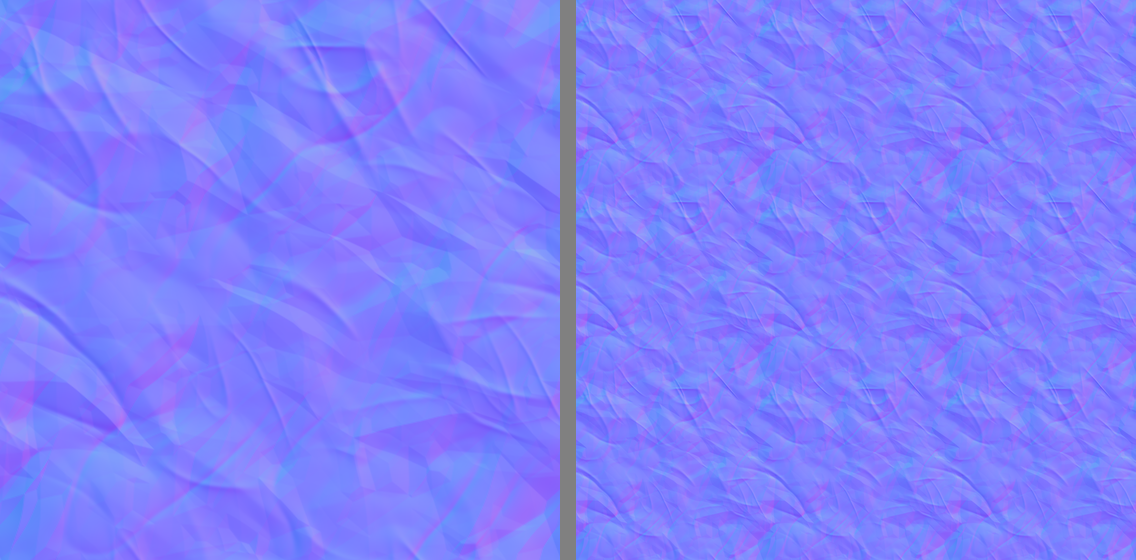
Left: one tile. Right: repeated 3 by 3.
Give the GLSL for this texture map, as a Shadertoy shader.

```glsl
// Tileable tangent-space normal map of crumpled paper: flat facets, soft folds and thin creases.

vec2 hash2(vec2 p) {
    vec3 q = fract(vec3(p.xyx) * vec3(0.1031, 0.1030, 0.0973));
    q += dot(q, q.yzx + 33.33);
    return fract((q.xx + q.yz) * q.zy);
}

// Random value pair of a lattice cell, wrapped to the period
vec2 cellHash(vec2 cell, vec2 period, float seed) {
    return hash2(mod(cell, period) + seed * vec2(17.0, 31.0) + 3.0);
}

float cornerSlope(vec2 cell, vec2 corner, vec2 f, vec2 period, float seed) {
    float angle = 6.2832 * cellHash(cell + corner, period, seed).x;
    return dot(vec2(cos(angle), sin(angle)), f - corner);
}

// Periodic gradient noise
float noise(vec2 uv, vec2 period, float seed) {
    vec2 p = uv * period, i = floor(p), f = p - i;
    vec2 u = f * f * f * (f * (f * 6.0 - 15.0) + 10.0);
    float a = cornerSlope(i, vec2(0, 0), f, period, seed);
    float b = cornerSlope(i, vec2(1, 0), f, period, seed);
    float c = cornerSlope(i, vec2(0, 1), f, period, seed);
    float d = cornerSlope(i, vec2(1, 1), f, period, seed);
    return mix(mix(a, b, u.x), mix(c, d, u.x), u.y);
}

// Piecewise flat dents and bumps: the difference of the two nearest squared
// distances is linear in each facet and zero on the cell borders
float facets(vec2 uv, float count, float seed) {
    vec2 p = uv * count, i = floor(p), f = p - i;
    float nearest = 9.0, second = 9.0, strength = 0.0;
    for (int y = -1; y <= 1; y++)
    for (int x = -1; x <= 1; x++) {
        vec2 g = vec2(x, y);
        vec2 r = g + 0.1 + 0.8 * cellHash(i + g, vec2(count), seed) - f;
        float d = dot(r, r);
        if (d < nearest) {
            second = nearest;
            nearest = d;
            strength = 2.0 * cellHash(i + g, vec2(count), seed + 7.0).y - 1.0;
        } else {
            second = min(second, d);
        }
    }
    return strength * strength * strength * (second - nearest) / count;
}

// Thin ridge along the zero line of a noise, broken up by a mask
float crease(vec2 uv, vec2 period, float width, float seed) {
    float n = noise(uv, period, seed) / width;
    float mask = smoothstep(-0.05, 0.35, noise(uv, vec2(3), seed + 5.0));
    return mask / (1.0 + n * n);
}

// Broad fold with a rounded edge
float fold(vec2 uv, vec2 period, float seed) {
    float n = noise(uv, period, seed);
    return sqrt(n * n + 0.0012);
}

float height(vec2 uv) {
    // Gentle warp bends the straight edges
    vec2 w = uv + 0.03 * vec2(noise(uv, vec2(4), 1.0), noise(uv, vec2(4), 2.0));
    w += 0.006 * vec2(noise(uv, vec2(11), 3.0), noise(uv, vec2(11), 4.0));

    // Whole-number shears stretch features along the diagonals and still tile
    vec2 falling = vec2(w.x + w.y, w.y);
    vec2 rising = vec2(w.x, w.y - w.x);
    vec2 steep = vec2(2.0 * w.x + w.y, w.y);

    float h = 0.055 * facets(w, 5.0, 11.0);
    h += 0.060 * facets(falling, 6.0, 12.0);
    h += 0.060 * facets(rising, 9.0, 13.0);
    h += 0.045 * facets(w, 15.0, 14.0);

    h += 0.018 * fold(w, vec2(3, 4), 21.0);
    h -= 0.012 * fold(falling, vec2(3, 2), 22.0);
    h += 0.006 * fold(w, vec2(7, 8), 23.0);

    h += 0.0034 * crease(steep, vec2(2, 2), 0.05, 31.0);
    h -= 0.0028 * crease(falling, vec2(4, 3), 0.05, 32.0);
    h += 0.0024 * crease(w, vec2(3, 7), 0.05, 33.0);
    h -= 0.0020 * crease(rising, vec2(4, 5), 0.05, 34.0);
    h += 0.0016 * crease(steep, vec2(4, 3), 0.04, 35.0);

    // Faint unevenness of the sheet
    return h + 0.0008 * noise(w, vec2(19), 41.0);
}

void mainImage(out vec4 fragColor, in vec2 fragCoord) {
    vec2 uv = fragCoord / iResolution.xy;
    vec2 e = vec2(0.0018, 0.0);
    vec2 slope = vec2(height(uv + e.xy) - height(uv - e.xy),
                      height(uv + e.yx) - height(uv - e.yx)) / (2.0 * e.x);
    vec3 normal = normalize(vec3(-slope, 1.0));
    fragColor = vec4(0.5 + 0.5 * normal, 1.0);
}
```
